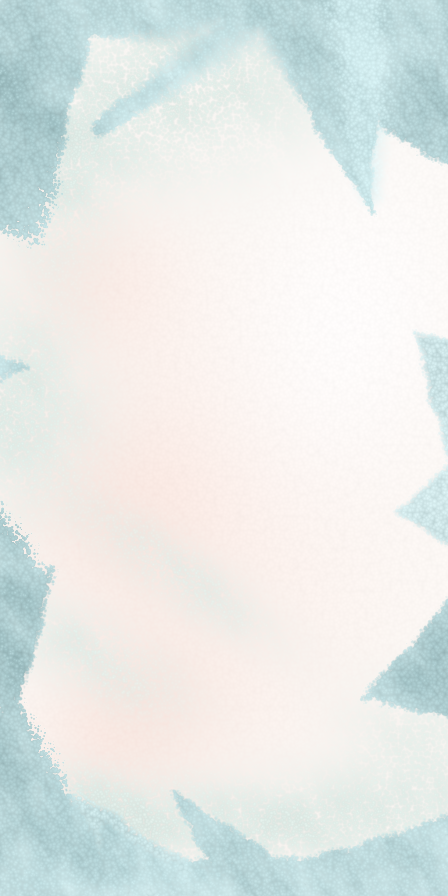
This background is drawn by a Shadertoy shader. Its source:

```glsl
#define PAPER vec3(0.985, 0.972, 0.96)
#define BLUSH vec3(0.98, 0.91, 0.885)
#define MIST  vec3(0.855, 0.905, 0.885)
#define SKY   vec3(0.80, 0.905, 0.915)
#define TEAL  vec3(0.59, 0.725, 0.74)
#define GRAIN_CELLS 125.0
#define GRAIN_DEPTH 0.15
#define EDGE_ROUGHNESS 0.012
#define EDGE_WOBBLE 0.007

vec2 hash2(vec2 p) {
    vec3 q = fract(p.xyx * vec3(0.1031, 0.1030, 0.0973));
    q += dot(q, q.yzx + 33.33);
    return fract((q.xx + q.yz) * q.zy);
}

// Distance to the nearest scattered cell point
float cellular(vec2 p) {
    vec2 cell = floor(p), local = fract(p);
    float nearest = 2.0;
    for (int y = -1; y <= 1; y++)
    for (int x = -1; x <= 1; x++) {
        vec2 offset = vec2(x, y);
        nearest = min(nearest, length(offset + hash2(cell + offset) - local));
    }
    return nearest;
}

// Layered sines, roughly -1 to 1
float waves(vec2 p) {
    float sum = 0.0, gain = 0.5;
    for (int i = 0; i < 5; i++) {
        sum += gain * sin(p.x + 1.7 * sin(p.y)) * cos(p.y - 0.6 * p.x);
        p = mat2(1.5, 1.1, -1.1, 1.5) * p + 2.3;
        gain *= 0.62;
    }
    return sum;
}

// Signed distance to a triangle with its corners in columns
float wedge(vec2 p, mat3x2 corner) {
    float turn = sign(determinant(mat2(corner[1] - corner[0], corner[2] - corner[0])));
    float inside = 9.0, d = 9.0;
    for (int i = 0; i < 3; i++) {
        vec2 side = corner[(i + 1) % 3] - corner[i], v = p - corner[i];
        inside = min(inside, turn * (side.x * v.y - side.y * v.x));
        d = min(d, length(v - side * clamp(dot(v, side) / dot(side, side), 0.0, 1.0)));
    }
    return inside > 0.0 ? -d : d;
}

// Brush stroke whose radius runs from r.x to r.y
float stroke(vec2 p, vec2 a, vec2 b, vec2 r) {
    float t = clamp(dot(p - a, b - a) / dot(b - a, b - a), 0.0, 1.0);
    return length(p - mix(a, b, t)) - mix(r.x, r.y, t);
}

// Soft tilted spot: centre in xy, size in zw
float glow(vec2 p, vec4 spot, float angle) {
    float c = cos(angle), s = sin(angle);
    vec2 q = mat2(c, -s, s, c) * (p - spot.xy) / spot.zw;
    return exp(-dot(q, q));
}

float cover(float d, float softness) {
    float e = softness + 1.0 / iResolution.x;
    return 1.0 - smoothstep(-e, e, d);
}

void mainImage(out vec4 fragColor, in vec2 fragCoord) {
    // Canvas is 1 wide and 2 tall, measured down from the top
    vec2 p = vec2(fragCoord.x, iResolution.y - fragCoord.y) / iResolution.xy * vec2(1.0, 2.0);
    float grain = cellular(p * GRAIN_CELLS) - 0.46 + 0.6 * (cellular(p * GRAIN_CELLS * 0.45) - 0.46);
    float flow = waves(p * 7.0);
    float streak = waves(mat2(0.8, 0.6, -0.6, 0.8) * p * vec2(26.0, 9.0));
    float dry = glow(p, vec4(0.03, 1.18, 0.08, 0.12), 0.0) + glow(p, vec4(0.08, 1.7, 0.1, 0.1), 0.0)
              + glow(p, vec4(0.08, 0.45, 0.08, 0.12), 0.0);
    float rough = grain * EDGE_ROUGHNESS * (1.0 + 4.0 * dry) + waves(p * 28.0) * EDGE_WOBBLE;

    // Warm paper
    float blush = glow(p, vec4(0.20, 0.62, 0.20, 0.20), -0.7) * 0.7
                + glow(p, vec4(0.25, 1.13, 0.24, 0.24), -0.8) * 0.7
                + glow(p, vec4(0.27, 1.63, 0.22, 0.18), -0.6) * 0.8
                + glow(p, vec4(0.50, 1.25, 0.36, 0.60), 0.0) * 0.5;
    vec3 col = mix(PAPER, BLUSH, clamp(blush, 0.0, 1.0));
    col = mix(col, vec3(0.995, 0.99, 0.99), 0.8 * glow(p, vec4(0.78, 0.72, 0.25, 0.36), 0.2));

    // Diluted washes that settle in the paper tooth
    float mist = glow(p, vec4(0.38, 0.20, 0.34, 0.19), -0.2) * 0.85
               + glow(p, vec4(0.12, 0.42, 0.12, 0.16), 0.0) * 0.5
               + glow(p, vec4(0.03, 0.90, 0.17, 0.22), 0.0) * 0.7
               + glow(p, vec4(0.40, 1.28, 0.26, 0.07), 0.6) * 0.5
               + glow(p, vec4(0.20, 1.46, 0.24, 0.09), 0.5) * 0.5
               + glow(p, vec4(0.62, 1.84, 0.55, 0.10), 0.0) * 0.7
               + glow(p, vec4(0.95, 1.66, 0.18, 0.14), 0.0) * 0.5
               + glow(p, vec4(0.20, 1.84, 0.14, 0.10), 0.5) * 0.8;
    col = mix(col, MIST, clamp(mist * (1.0 + 0.4 * flow + 0.4 * streak - 1.5 * grain), 0.0, 1.0));

    // Pale strokes on the right and at the foot, with hand-drawn bends
    vec2 q = p + 0.013 * vec2(waves(p * 8.0), waves(p * 8.0 + 4.0));
    float pale = wedge(q, mat3x2(0.885, 1.133, 1.1, 0.94, 1.1, 1.30));
    pale = min(pale, wedge(q, mat3x2(0.92, 0.75, 1.2, 0.81, 1.0, 1.03)));
    pale = min(pale, wedge(q, mat3x2(0.12, 1.75, 0.50, 1.96, 0.05, 1.98)));
    col = mix(col, mix(SKY, TEAL, 0.2 + 0.25 * flow), 0.85 * cover(pale + rough, 0.006));

    // Upper frame
    float frame = q.y - 0.08;
    frame = min(frame, wedge(q, mat3x2(0.26, -0.16, 0.086, 0.54, -0.78, 0.16)));
    frame = min(frame, stroke(q, vec2(0.22, 0.29), vec2(0.56, 0.03), vec2(0.014, 0.055)));
    frame = min(frame, wedge(q, mat3x2(0.50, -0.05, 0.828, 0.47, 0.86, -0.05)));
    frame = min(frame, wedge(q, mat3x2(0.833, 0.273, 1.3, 0.565, 0.78, -0.52)));
    // Side and lower frame
    frame = min(frame, wedge(q, mat3x2(0.812, 1.56, 1.1, 1.22, 1.1, 1.63)));
    frame = min(frame, wedge(q, mat3x2(-0.05, 0.77, 0.065, 0.82, -0.05, 0.87)));
    frame = min(frame, wedge(q, mat3x2(-0.16, 0.94, 0.11, 1.29, -0.16, 1.56)));
    frame = min(frame, wedge(q, mat3x2(0.122, 1.27, 0.036, 1.59, -0.52, 1.46)));
    frame = min(frame, wedge(q, mat3x2(0.026, 1.53, 0.25, 1.95, -0.4, 2.1)));
    frame = min(frame, 1.915 - q.y);
    frame = min(frame, wedge(q, mat3x2(0.375, 1.765, 0.63, 1.93, 0.46, 1.94)));
    frame = min(frame, wedge(q, mat3x2(0.66, 1.93, 1.05, 1.795, 1.05, 2.1)));
    frame = min(frame, wedge(q, mat3x2(0.23, 1.845, 0.42, 1.94, 0.2, 1.98)));
    float depth = 0.3 + 0.3 * flow + 0.35 * streak - 0.4 * grain
                + 0.4 * glow(p, vec4(0.0, 0.28, 0.18, 0.25), 0.0) + 0.4 * glow(p, vec4(1.0, 0.25, 0.2, 0.2), 0.0)
                + 0.4 * glow(p, vec4(0.0, 1.5, 0.2, 0.4), 0.0) + 0.4 * glow(p, vec4(1.0, 1.5, 0.2, 0.2), 0.0);
    float bleed = 0.004 + 0.05 * glow(p, vec4(0.48, 0.1, 0.14, 0.12), 0.0);
    col = mix(col, mix(SKY, TEAL, clamp(depth, 0.0, 1.0)), 0.95 * cover(frame + rough, bleed));

    // Lifted light stroke and paper tooth
    float lifted = stroke(q, vec2(0.79, -0.02), vec2(0.828, 0.42), vec2(0.06, 0.025));
    col = mix(col, SKY + 0.04, 0.6 * cover(lifted + rough, 0.025));
    float pigment = clamp((0.99 - col.r) * 3.5, 0.12, 1.0);
    fragColor = vec4(clamp(col - grain * GRAIN_DEPTH * pigment, 0.0, 1.0), 1.0);
}
```
